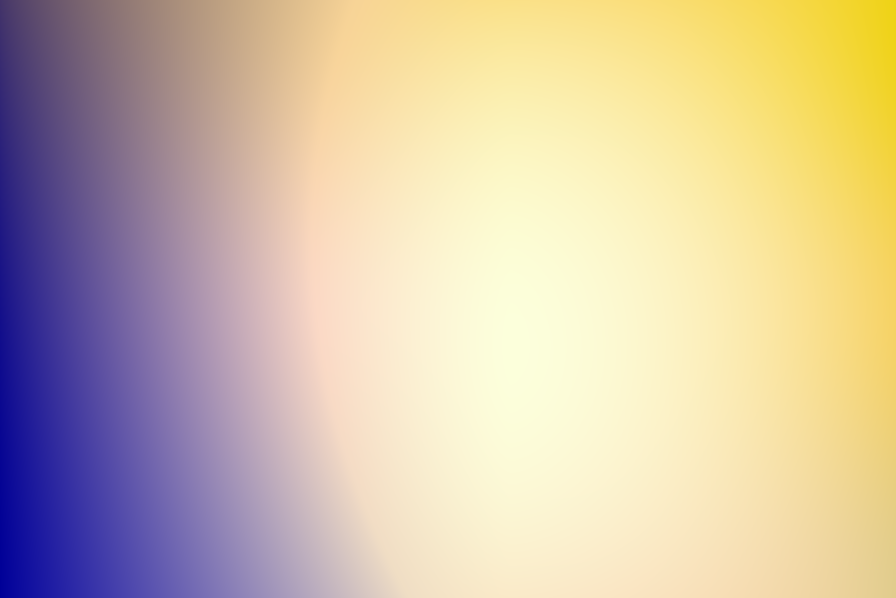
Reproduce this background procedurally as a Shadertoy shader.

```glsl
// Soft gradient: a cream glow between deep blue on the left and golden yellow on the right.

// Blends three colours from the bottom of the canvas to the top.
vec3 verticalRamp(vec3 low, vec3 middle, vec3 high, float y) {
    vec3 lower = mix(low, middle, smoothstep(0.0, 0.5, y));
    return mix(lower, high, smoothstep(0.45, 1.0, y));
}

void mainImage(out vec4 fragColor, in vec2 fragCoord) {
    vec2 uv = fragCoord / iResolution.xy;
    float x = uv.x;
    float y = uv.y;

    // Peach ridge, bowed to the left, where shadow meets light
    float ridgeX = 0.35 + 0.3 * (y - 0.6) * (y - 0.6);
    vec3 peach = verticalRamp(vec3(0.94, 0.87, 0.77), vec3(0.985, 0.85, 0.775),
                              vec3(0.97, 0.83, 0.59), y);

    // Cream core, fading toward the top and the bottom
    vec2 glow = vec2(0.57, 0.42);
    float rise = max(y - glow.y, 0.0) / (1.0 - glow.y);
    float fall = max(glow.y - y, 0.0) / glow.y;
    vec3 cream = vec3(0.99, 1.0, 0.86);
    cream -= vec3(0.01, 0.12, 0.33) * rise * rise;
    cream -= vec3(0.01, 0.085, 0.075) * fall * fall;

    // Blue shadow climbing to the ridge
    vec3 shadow = mix(vec3(0.0, 0.0, 0.59), vec3(0.26, 0.20, 0.41), pow(y, 1.7));
    float climb = clamp(x / ridgeX, 0.0, 1.0);
    vec3 climbCurve = mix(vec3(1.0, 1.0, 0.6), vec3(0.8, 0.8, 1.3), y);
    vec3 leftSide = mix(shadow, peach, pow(vec3(climb), climbCurve));

    // Ridge to core, then core to the golden edge
    float beforeCore = clamp((glow.x - x) / (glow.x - ridgeX), 0.0, 1.0);
    float afterCore = clamp((x - glow.x) / (1.0 - glow.x), 0.0, 1.0);
    vec3 gold = verticalRamp(vec3(0.88, 0.80, 0.55), vec3(0.965, 0.825, 0.39),
                             vec3(0.935, 0.825, 0.08), y);
    vec3 rightSide = mix(cream, peach, pow(beforeCore, 1.4));
    rightSide = mix(rightSide, gold, pow(vec3(afterCore), vec3(3.5, 1.5, 1.9)));

    // Join the two sides along the ridge
    float lit = smoothstep(-0.015, 0.015, x - ridgeX);
    fragColor = vec4(mix(leftSide, rightSide, lit), 1.0);
}
```
